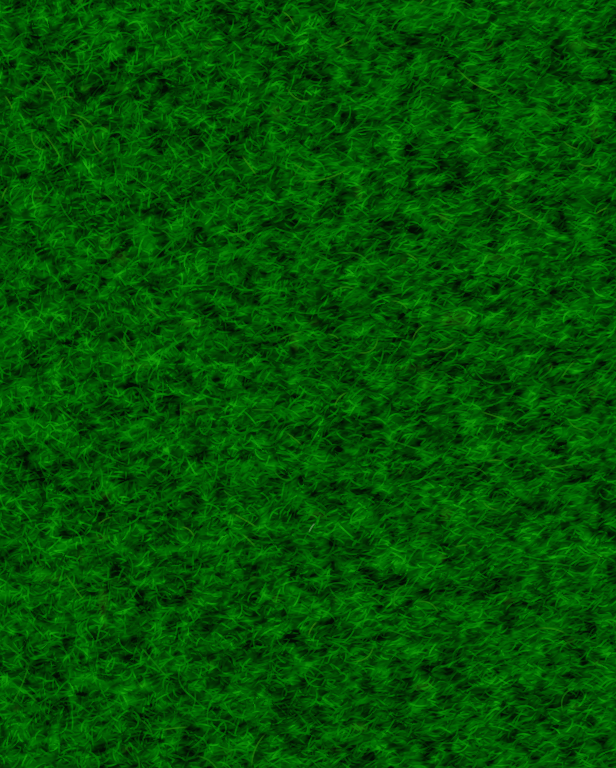
A WebGL 1 fragment shader for this texture:

```glsl
precision highp float;
// Green felted wool: small clumps and dark pits below many short, curved fibres.
// Fibres are bent strokes scattered on rotated grids and layered back to front,
// with a few yellowish or pale hairs on top.
uniform vec2 u_resolution;

float hash(vec2 p) {
  return fract(sin(dot(p, vec2(127.1, 311.7))) * 43758.5453);
}

float noise(vec2 p) {
  vec2 i = floor(p), f = fract(p);
  f = f * f * (3.0 - 2.0 * f);
  return mix(mix(hash(i), hash(i + vec2(1.0, 0.0)), f.x),
             mix(hash(i + vec2(0.0, 1.0)), hash(i + 1.0), f.x), f.y);
}

mat2 rotate(float a) {
  float c = cos(a), s = sin(a);
  return mat2(c, -s, s, c);
}

// One stroke per grid cell: x is its coverage, y a random value of the stroke.
vec2 fibres(vec2 p, float scale, float seed, float halfWidth, float density) {
  float turn = seed * 1.7;
  vec2 g = rotate(turn) * p * scale + seed * 7.31;
  vec2 cell = floor(g);
  float spread = mix(3.0, 1.8, smoothstep(0.1, 0.6, p.x));
  float edge = (halfWidth + 0.4 / u_resolution.y) * scale;
  vec2 best = vec2(0.0);
  for (int j = -1; j <= 1; j++) {
    for (int i = -1; i <= 1; i++) {
      vec2 id = cell + vec2(float(i), float(j));
      vec2 key = id + seed * 3.17;
      vec2 centre = id + vec2(hash(key), hash(key + 17.3));
      float angle = 0.25 + (hash(key + 31.7) - 0.5) * spread;
      vec2 q = rotate(angle - turn) * (g - centre);
      float bend = (hash(key + 47.9) - 0.5) * 1.5;
      q.y += bend * (q.x * q.x - 0.1);
      float reach = mix(0.35, 0.9, hash(key + 59.1));
      float slope = sqrt(1.0 + 4.0 * bend * bend * q.x * q.x);
      float stroke = 1.0 - smoothstep(halfWidth * scale * 0.3, edge, abs(q.y) / slope);
      stroke *= 1.0 - smoothstep(reach * 0.5, reach, abs(q.x));
      stroke *= step(hash(key + 73.3), density);
      if (stroke > best.x) best = vec2(stroke, hash(key + 83.9));
    }
  }
  return best;
}

vec3 wool(float shade) {
  float glow = max(shade - 0.45, 0.0);
  return vec3(0.008 + glow * 0.45, shade, 0.01 + glow * 0.15);
}

void main() {
  vec2 p = gl_FragCoord.xy / u_resolution.y;

  // Clumps, pits and fine combed streaks
  vec2 warped = p + 0.008 * vec2(noise(p * 50.0), noise(p * 50.0 + 9.4));
  float clump = 0.45 * noise(warped * 52.0) + 0.55 * noise(warped * 100.0 + 5.2);
  float streak = noise(rotate(0.3) * warped * vec2(100.0, 330.0)) - 0.5;
  float pit = smoothstep(0.62, 0.88, noise(warped * vec2(80.0, 98.0) + 21.0));
  float relief = 0.36 * (clump - 0.5) - 0.11 * pit;
  float shade = 0.27 + relief + 0.16 * streak;

  // Dense pile, lighter towards the top
  for (int k = 0; k < 12; k++) {
    float layer = float(k);
    vec2 f = fibres(p, 44.0 + mod(layer * 7.0, 24.0), layer + 1.0, 0.0014, 0.9);
    float tone = 0.325 + 0.006 * layer + 0.85 * relief + 0.34 * (f.y - 0.5);
    shade = mix(shade, tone, f.x * 0.78);
  }
  shade += 0.10 * streak + 0.07 * (noise(warped * 190.0 + 37.0) - 0.5);
  vec3 color = wool(max(shade, 0.06));

  // Small yellowish tufts
  float tuft = smoothstep(0.88, 0.98, noise(warped * 36.0 + 63.0));
  color += tuft * vec3(0.05, 0.07, 0.01);

  // Sparse longer hairs: green, yellow and, rarely, pale
  for (int k = 0; k < 3; k++) {
    float layer = float(k);
    vec2 f = fibres(p, 24.0 + 9.0 * layer, layer + 21.0, 0.0013, 0.13);
    vec3 hair = mix(vec3(0.03, 0.51, 0.03), vec3(0.26, 0.56, 0.05), smoothstep(0.75, 1.0, f.y));
    hair = mix(hair, vec3(0.50, 0.68, 0.46), step(0.985, f.y));
    color = mix(color, hair, f.x * 0.55);
  }

  gl_FragColor = vec4(color, 1.0);
}
```
